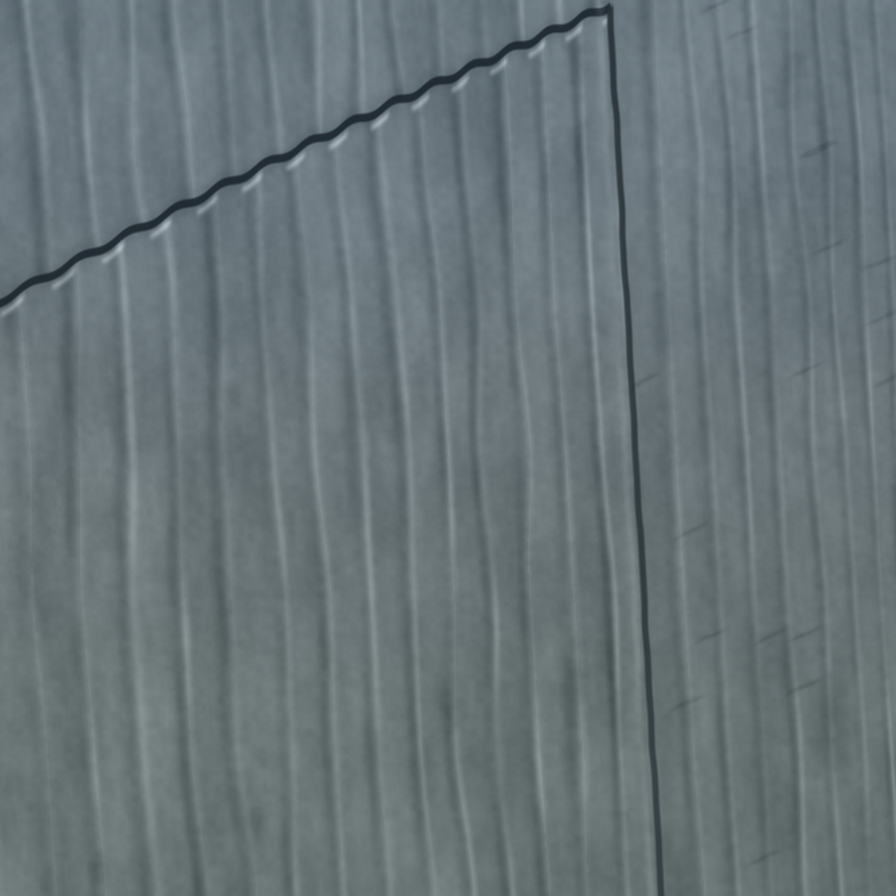
Reproduce this texture procedurally as a three.js fragment shader.

```glsl
varying vec2 vUv;

float hash(vec2 p) {
  return fract(sin(dot(p, vec2(127.1, 311.7))) * 43758.5453);
}

float noise(vec2 p) {
  vec2 i = floor(p), f = fract(p);
  f = f * f * (3.0 - 2.0 * f);
  return mix(mix(hash(i), hash(i + vec2(1.0, 0.0)), f.x),
             mix(hash(i + vec2(0.0, 1.0)), hash(i + vec2(1.0, 1.0)), f.x), f.y);
}

float fbm(vec2 p) {
  float sum = 0.0, amp = 0.5;
  for (int i = 0; i < 4; i++) {
    sum += amp * noise(p);
    p = p * 2.03 + 17.3;
    amp *= 0.5;
  }
  return sum;
}

float bump(float d, float width) {
  return exp(-d * d / (width * width));
}

// Brightness of the ribs: a lit crest with a shaded groove on its left
float ribs(float u, float y, float seed) {
  u += 0.32 * (noise(vec2(u * 0.8 + seed, y * 6.0)) - 0.5);
  float rib = floor(u + 0.5);
  float d = u - rib;
  float lit = noise(vec2(rib * 7.3 + seed, y * 7.0));
  float dark = noise(vec2(rib * 5.7 + seed + 40.0, y * 6.0));
  float body = hash(vec2(floor(u), seed)) - 0.5;
  return 0.03 * body + bump(d, 0.09) * (0.02 + 0.1 * lit * lit)
       - bump(d + 0.21, 0.14) * (0.015 + 0.075 * dark);
}

// Scattered dark stains, stretched along the ribs
float stains(vec2 p) {
  float sum = 0.0;
  for (int i = 0; i < 22; i++) {
    float k = float(i);
    vec2 center = vec2(hash(vec2(k, 1.0)), hash(vec2(k, 2.0)));
    vec2 size = vec2(0.008, 0.012) + vec2(0.012, 0.03) * hash(vec2(k, 3.0));
    vec2 q = (p - center) / size + 1.2 * (fbm(p * 45.0) - 0.5);
    sum += (0.3 + 0.7 * hash(vec2(k, 4.0))) * (1.0 - smoothstep(0.2, 1.3, length(q)));
  }
  return min(sum, 1.0);
}

// Short slanted creases on the right panel
float creases(vec2 p) {
  float sum = 0.0;
  for (int i = 0; i < 18; i++) {
    float k = float(i);
    vec2 q = p - vec2(0.69 + 0.3 * hash(vec2(k, 6.0)), hash(vec2(k, 7.0)));
    float across = q.y - 0.45 * q.x + 0.004 * (noise(p * 60.0) - 0.5);
    sum += bump(across, 0.003) * (1.0 - smoothstep(0.008, 0.026, abs(q.x)));
  }
  return min(sum, 1.0);
}

void main() {
  // Ribs lean to the right as they descend
  vec2 p = vec2(vUv.x - 0.058 * (1.0 - vUv.y), vUv.y);
  float corner = 0.68;
  float side = p.x - corner - 0.0015 * (noise(vec2(2.0, p.y * 30.0)) - 0.5);
  float right = smoothstep(-0.001, 0.001, side);

  // Rib spacing tightens toward the right
  float leftU = 16.7 * p.x + 5.5 * p.x * p.x;
  float r = max(p.x - corner, 0.0);
  float rightU = 20.0 * r + 22.0 * r * r + 0.1;

  // Scalloped diagonal joint
  float joint = 0.664 + 0.484 * vUv.x + 0.009 * sin(4.6 * vUv.x)
              + 0.003 * sin(6.2832 * leftU);
  float above = (p.y - joint) * 0.9;
  float upper = smoothstep(-0.001, 0.001, above);

  // Panel relief
  float lower = ribs(leftU, p.y, 3.0);
  float top = 0.85 * ribs(leftU + 0.45, p.y, 19.0);
  float relief = mix(mix(lower, top, upper), 0.8 * ribs(rightU, p.y, 31.0), right);

  // Mottling, streaks and grain
  float wear = 0.09 * (fbm(p * vec2(16.0, 9.0)) - 0.47)
             + 0.07 * (fbm(p * vec2(65.0, 14.0) + 8.0) - 0.47)
             + 0.05 * (fbm(p * 110.0) - 0.47);
  wear -= 0.06 * stains(p) * (1.0 - 0.5 * right);
  wear -= 0.05 * creases(p) * right;

  vec3 greenGray = vec3(0.405, 0.449, 0.453);
  vec3 blueGray = vec3(0.412, 0.465, 0.498);
  vec3 color = mix(greenGray, blueGray, smoothstep(0.2, 1.0, p.y + 0.15 * (fbm(p * 5.0) - 0.5)));
  color += relief + wear + 0.012;
  color -= 0.025 * right * (1.0 - p.y);

  // Diagonal joint: broken lit lip below a dark gap
  float onLeft = 1.0 - right;
  float lip = bump(above + 0.011, 0.004) * smoothstep(-0.3, 0.7, sin(6.2832 * leftU + 2.2));
  color += 0.2 * lip * onLeft;
  color -= 0.05 * bump(above, 0.012) * onLeft;
  float gap = 1.0 - smoothstep(0.0025, 0.006, abs(above));
  color = mix(color, vec3(0.11, 0.15, 0.18), 0.92 * gap * onLeft);

  // Upright joint, fainter toward the bottom
  float below = 1.0 - smoothstep(0.99, 0.998, p.y);
  color += 0.06 * bump(side + 0.011, 0.005) * below;
  float slit = 1.0 - smoothstep(0.0015, 0.0055, abs(side));
  color = mix(color, vec3(0.15, 0.19, 0.21), slit * below * mix(0.75, 0.92, p.y));

  gl_FragColor = vec4(color, 1.0);
}
```
